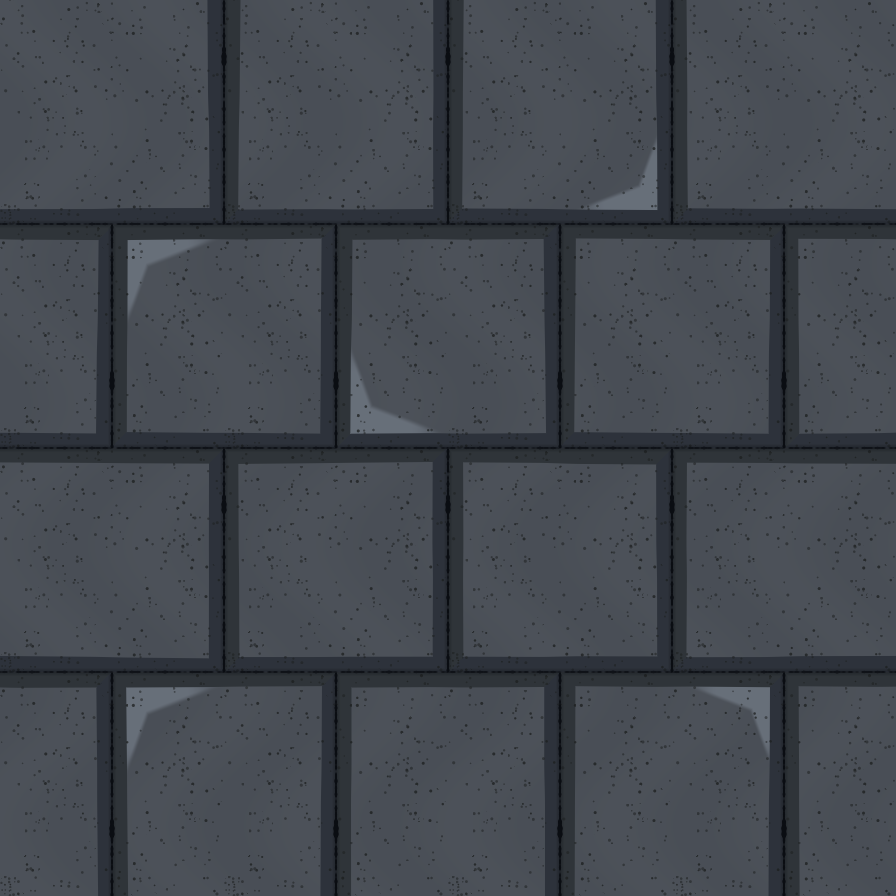
Reproduce this pattern procedurally as a WebGL 1 fragment shader.

```glsl
precision highp float;
// Slate blocks in running bond with dark cracked joints, specks and a few chipped corners.
uniform vec2 u_resolution;

float hash(vec2 p) {
  vec3 q = fract(vec3(p.xyx) * vec3(0.1031, 0.1030, 0.0973));
  q += dot(q, q.yzx + 33.33);
  return fract((q.x + q.y) * q.z);
}

// Width of the bevel along one side: slightly uneven, tilted and bent
float bevel(vec2 id, float side, float t) {
  float tilt = hash(id + side * 7.3 + 2.0) - 0.5;
  float bend = hash(id + side * 3.1 + 9.0) - 0.5;
  return 0.067 + 0.022 * tilt * (t - 0.5) + 0.008 * bend * smoothstep(0.4, 0.6, t);
}

// Cellular specks, one candidate dot in each small cell
float specks(vec2 g, float count, float px) {
  vec2 p = g * count, id = floor(p);
  vec2 dotAt = 0.25 + 0.5 * vec2(hash(id + 11.0), hash(id + 47.0));
  float d = length(p - id - dotAt) / count;
  float patches = sin(g.x * 19.0 + 2.0 * sin(g.y * 13.0)) * sin(g.y * 17.0 + g.x * 8.0 + 1.0);
  float density = 0.05 + 0.2 * smoothstep(0.3, 0.95, patches) * (1.2 - 0.7 * g.y);
  density += 0.6 * smoothstep(0.055, 0.015, length(g - vec2(0.03, 0.047)));
  float radius = 0.003 + 0.004 * hash(id + 83.0);
  return step(hash(id + 5.0), density) * clamp((radius - d) / px + 0.5, 0.0, 1.0);
}

// Ragged thickness of a joint along its length
float ragged(float t) {
  float wave = sin(t * 41.0) + sin(t * 97.0 + 1.3) + sin(t * 211.0 + 0.4);
  return 0.0048 + 0.0012 * wave;
}

// Lit amount of a chipped corner; a bit per column marks the worn blocks of a row
float chip(vec2 id, vec2 f) {
  float marks = id.y < 0.5 ? 10.0 : id.y < 1.5 ? 0.0 : id.y < 2.5 ? 6.0 : 4.0;
  float worn = mod(floor(marks / exp2(id.x) + 0.01), 2.0);
  vec2 corner = vec2(step(8.5, 3.0 * id.x + id.y), mod(id.x, 2.0));
  vec2 q = abs(f - corner) - 0.066;
  q *= 1.0 + 0.15 * corner.x;
  float d = min(q.x / 0.43 + q.y / 0.165, q.x / 0.145 + q.y / 0.40);
  return worn * smoothstep(1.02, 0.84, d) * smoothstep(0.46, 0.26, max(q.x, q.y));
}

void main() {
  vec2 grid = gl_FragCoord.xy / u_resolution * 4.0;
  float px = 4.0 / min(u_resolution.x, u_resolution.y);

  // Alternate rows shift by half a block
  float row = floor(grid.y);
  float shifted = 1.0 - mod(row, 2.0);
  vec2 p = grid + vec2(0.5 * shifted, 0.0);
  vec2 id = floor(p), f = fract(p);

  // Distance to each joint; joints on the canvas border are left out
  vec2 low = f, high = 1.0 - f;
  if (shifted < 0.5 && id.x < 0.5) low.x += 1.0;
  if (shifted < 0.5 && id.x > 2.5) high.x += 1.0;
  if (row < 0.5) low.y += 1.0;
  if (row > 2.5) high.y += 1.0;

  // Flat face inside four uneven bevels
  vec2 inLow = low - vec2(bevel(id, 1.0, f.y), bevel(id, 2.0, f.x));
  vec2 inHigh = high - vec2(bevel(id, 3.0, f.y), bevel(id, 4.0, f.x));
  float inside = min(min(inLow.x, inLow.y), min(inHigh.x, inHigh.y));
  float face = clamp(inside / px + 0.5, 0.0, 1.0);

  // Left and top bevels are a little warmer than right and bottom ones
  float warm = step(min(inLow.x, inHigh.y), min(inHigh.x, inLow.y));
  vec3 edgeColor = mix(vec3(0.178, 0.198, 0.232), vec3(0.184, 0.204, 0.222), warm);
  vec3 faceColor = vec3(0.292, 0.312, 0.342) + 0.006 * sin(grid.x * 9.0 + 2.0 * sin(grid.y * 5.0));
  faceColor = mix(faceColor, vec3(0.405, 0.435, 0.475), chip(id, f));
  vec3 color = mix(edgeColor, faceColor, face);

  // Specks repeat on the unshifted grid
  vec2 g = fract(grid);
  float speck = max(specks(g, 31.0, px), 0.7 * specks(fract(g + 0.003), 53.0, px));
  color = mix(color, vec3(0.11, 0.12, 0.12), 0.75 * speck);

  // Cracked joints, with a swelling on the upright ones
  float upright = min(low.x, high.x), level = min(low.y, high.y);
  float swellAt = mix(0.74, 0.29, shifted);
  float swell = 0.009 * exp(-pow((f.y - swellAt) / 0.03, 2.0));
  float crackV = clamp((ragged(f.y) + swell - upright) / px + 0.5, 0.0, 1.0);
  float crackH = clamp((ragged(g.x + 0.37) - 0.0008 - level) / px + 0.5, 0.0, 1.0);
  float halo = 0.25 * smoothstep(0.022, 0.004, min(upright, level));
  color = mix(color, vec3(0.04, 0.05, 0.07), max(halo, max(crackV, 0.85 * crackH)));

  gl_FragColor = vec4(color, 1.0);
}
```
